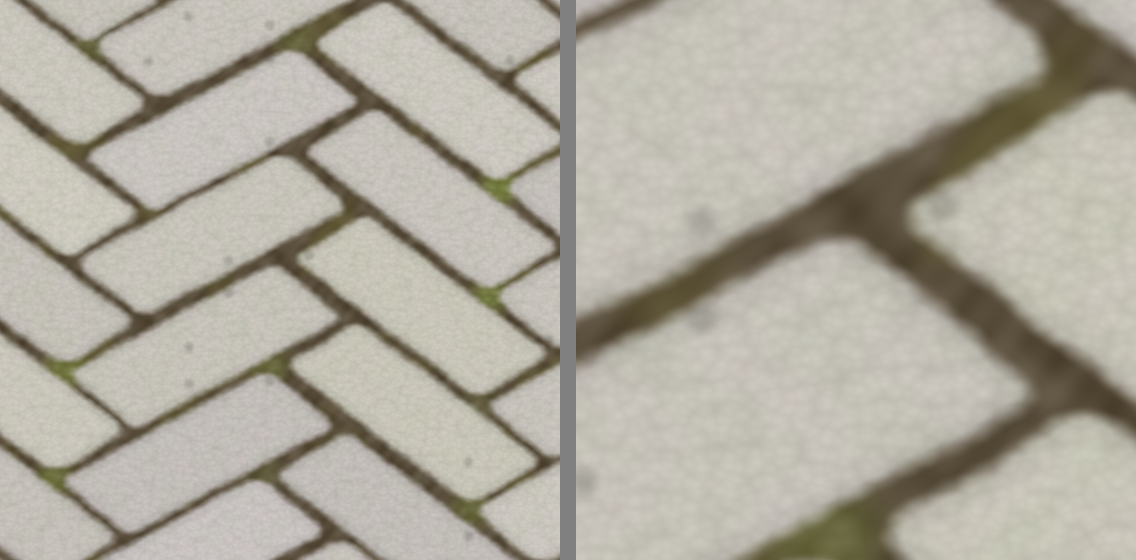
Left, the full canvas; right, a detail of the centre.
This texture is drawn by a WebGL 2 fragment shader. Its source:

```glsl
#version 300 es
precision highp float;
// Worn pale pavers laid in a slanted herringbone with dark, mossy joints.
// Two kinds of rounded parallelogram repeat on one skewed lattice; the nearest
// brick gives the joint distance, and cellular noise adds grain and wear.
uniform vec2 u_resolution;
out vec4 fragColor;

vec2 hash2(vec2 p) {
    return fract(sin(vec2(dot(p, vec2(127.1, 311.7)), dot(p, vec2(269.5, 183.3)))) * 43758.5);
}

// Distance to the nearest scattered point
float cellular(vec2 p) {
    vec2 cell = floor(p);
    float nearest = 4.0;
    for (int y = -1; y <= 1; y++)
        for (int x = -1; x <= 1; x++) {
            vec2 c = cell + vec2(x, y);
            vec2 d = c + hash2(c) - p;
            nearest = min(nearest, dot(d, d));
        }
    return sqrt(nearest);
}

float waves(vec2 p) {
    return sin(p.x * 3.1 + 1.7 * sin(p.y * 2.3)) * 0.5
         + sin(p.y * 4.7 + 1.3 * sin(p.x * 3.7)) * 0.3
         + sin(dot(p, vec2(7.3, -6.1))) * 0.2;
}

// Rounded parallelogram whose half axes are the columns of axes
float brickDistance(vec2 p, mat2 axes, float radius) {
    vec2 height = abs(determinant(axes)) / vec2(length(axes[1]), length(axes[0]));
    vec2 q = (abs(inverse(axes) * p) - 1.0) * height + radius;
    return length(max(q, 0.0)) + min(max(q.x, q.y), 0.0) - radius;
}

void main() {
    vec2 uv = gl_FragCoord.xy / u_resolution;
    float pixel = 1.0 / min(u_resolution.x, u_resolution.y);

    // Ragged brick outlines
    vec2 p = uv + 0.0022 * vec2(waves(uv * 13.0), waves(uv.yx * 12.0 + 4.0));
    mat2 lattice = mat2(0.742, -0.057, -0.015, -0.1927);

    float joint = 1.0;
    float moss = 0.0;
    vec2 brickId = vec2(0.0);
    float brickKind = 0.0;
    for (int kind = 0; kind < 2; kind++) {
        bool rising = kind == 0;
        vec2 origin = rising ? vec2(0.3815, 0.579) : vec2(0.768, 0.646);
        mat2 axes = rising ? mat2(0.185, 0.098, 0.060, -0.0495)
                           : mat2(0.164, -0.125, 0.064, 0.039);
        vec2 base = round(inverse(lattice) * (p - origin));
        for (int row = -1; row <= 1; row++) {
            vec2 id = base + vec2(0, row);
            vec2 seed = hash2(id + float(kind) * 17.0 + 3.0);
            vec2 local = p - origin - lattice * id - (seed - 0.5) * 0.009;
            float d = brickDistance(local, axes, 0.016 + 0.012 * seed.y);
            if (d < joint) {
                joint = d;
                brickId = id;
                brickKind = float(kind);
            }
            // Moss gathers where three bricks meet
            float reach = length(local - (axes[0] - axes[1]) * 1.04);
            moss = max(moss, smoothstep(0.3, 0.9, seed.x) * smoothstep(0.055, 0.008, reach));
        }
    }

    // Brick face: own tint, soft mottling, fine grain and rare pits
    vec2 tone = hash2(brickId * 1.7 + brickKind * 9.0 + 21.0);
    vec3 mauve = vec3(0.755, 0.732, 0.727);
    vec3 cream = vec3(0.79, 0.782, 0.725);
    vec3 brick = mix(mauve, cream, 0.65 * tone.x + 0.3 * brickKind);
    float grain = cellular(uv * vec2(55.0, 80.0)) - 0.5;
    float speck = cellular(uv * vec2(120.0, 150.0) + 31.0) - 0.5;
    brick += 0.03 * (tone.y - 0.5) - 0.045 * grain - 0.04 * speck;
    brick += vec3(0.009, 0.0, 0.011) * waves(uv * 19.0);
    vec2 pitCell = floor(uv * 14.0);
    vec2 pitSeed = hash2(pitCell + 51.0);
    float pit = length(fract(uv * 14.0) - 0.25 - 0.5 * pitSeed);
    brick *= 1.0 - 0.14 * step(0.9, pitSeed.x) * smoothstep(0.2, 0.03, pit);
    brick *= 1.0 - 0.07 * smoothstep(-0.022, 0.0, joint);

    // Joint: dark soil with olive stretches and brighter green tufts
    vec3 soil = vec3(0.34, 0.295, 0.225) + 0.06 * waves(uv * 31.0);
    vec3 olive = vec3(0.40, 0.38, 0.20);
    vec3 green = vec3(0.47, 0.52, 0.25);
    soil = mix(soil, olive, 0.55 * smoothstep(0.0, 0.7, waves(uv * 7.0 + 2.0)));
    soil = mix(soil, green - 0.12 * grain, 0.8 * moss);

    // Soft worn edge; moss creeps slightly over it
    float creep = 0.003 * moss + 0.0025 * grain;
    float gap = smoothstep(-0.0055 - pixel, 0.008 + pixel, joint + creep);
    fragColor = vec4(mix(brick, soil, gap), 1.0);
}
```
